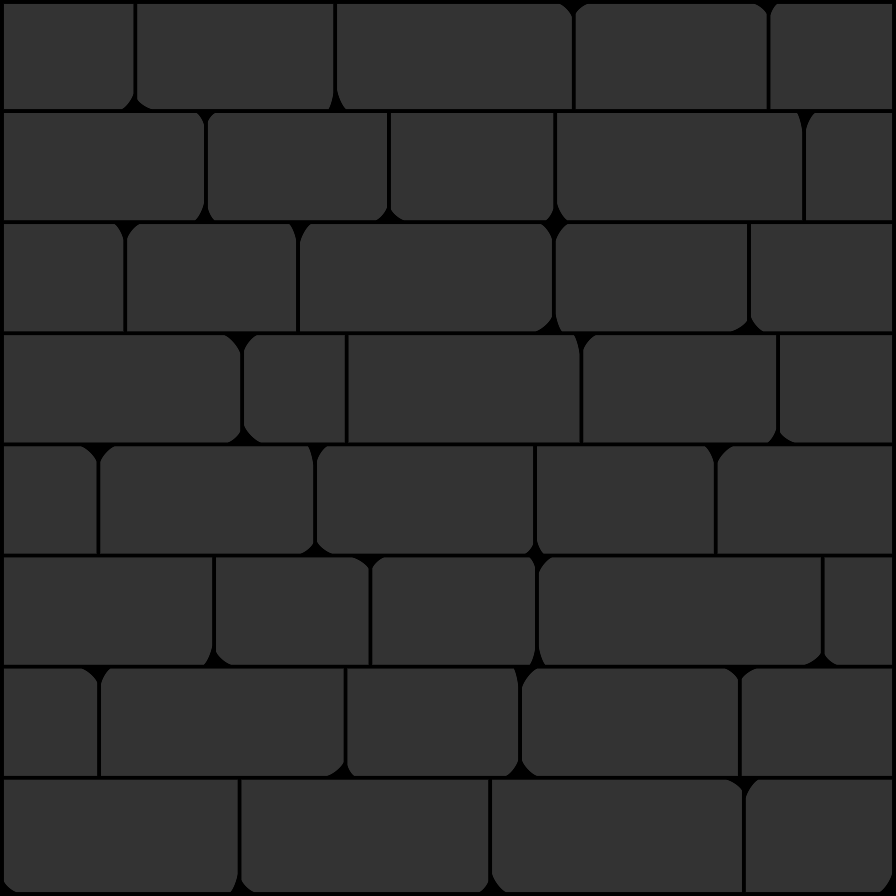
Give the GLSL for this pattern, as a three.js fragment shader.

```glsl
// Dark stone wall: eight courses of uneven blocks with black joints and chipped corners.
varying vec2 vUv;

const vec3 STONE = vec3(0.20);
const vec3 GROUT = vec3(0.0);
const float COURSES = 8.0;
const float COURSE_HEIGHT = 0.124;     // the lowest course takes the remainder
const float GAP = 0.0043;              // width of every joint
const int MAX_JOINTS = 4;
const float FIRST_JOINT = 0.18;
const float JOINT_SPACING = 0.22;
const float BASE_FIRST_JOINT = 0.20;   // the lowest course has fewer, longer blocks
const float BASE_SPACING = 0.325;
const float STAGGER = 0.035;           // opposite shift of alternate courses
const float JITTER = 0.06;
const vec2 CHIP_MIN = vec2(0.005, 0.010);
const vec2 CHIP_MAX = vec2(0.019, 0.022);
const float CHIP_CURVE = 1.35;         // 1 is a straight bevel, 2 is an ellipse
const float SEED = 3.7;

float hash(vec2 p) {
  return fract(sin(dot(p + SEED, vec2(127.1, 311.7))) * 43758.5);
}

float jointPosition(float course, float index) {
  bool isBase = course > COURSES - 1.5;
  float start = isBase ? BASE_FIRST_JOINT : FIRST_JOINT;
  float spacing = isBase ? BASE_SPACING : JOINT_SPACING;
  float shift = STAGGER * (mod(course, 2.0) * 2.0 - 1.0);
  float jitter = JITTER * (hash(vec2(index, course)) * 2.0 - 1.0);
  return start + spacing * index + shift + jitter;
}

// Most joints are chipped at one end, a few at both or neither.
bool isChipped(float course, float joint, float jointCount, bool atTop) {
  bool isBase = course > COURSES - 1.5;
  if (joint < 0.0 || joint > jointCount - 0.5) return isBase && !atTop;
  float pick = hash(vec2(joint + 17.0, course));
  return atTop ? pick < 0.45 : pick > 0.32 && pick < 0.94;
}

// Approximate signed distance to a bevelled corner, positive on the stone.
float chipDistance(vec2 inset, vec2 radius) {
  vec2 p = max(1.0 - inset / radius, 0.0001);
  vec2 powered = pow(p, vec2(CHIP_CURVE));
  float reach = pow(powered.x + powered.y, 1.0 / CHIP_CURVE);
  vec2 slope = pow(p / reach, vec2(CHIP_CURVE - 1.0)) / radius;
  return (1.0 - reach) / length(slope);
}

void main() {
  // Course, counted from the top
  float course = min(floor((1.0 - vUv.y) / COURSE_HEIGHT), COURSES - 1.0);
  bool isBase = course > COURSES - 1.5;
  float jointCount = isBase ? 3.0 : 4.0;
  float border = 0.5 * GAP;
  vec2 low = vec2(border, isBase ? border : 1.0 - (course + 1.0) * COURSE_HEIGHT);
  vec2 high = vec2(1.0 - border, min(1.0 - course * COURSE_HEIGHT, 1.0 - border));

  // Joints on either side of the block
  float leftJoint = -1.0;
  for (int i = 0; i < MAX_JOINTS; i++) {
    float index = float(i);
    if (index > jointCount - 0.5) break;
    float x = jointPosition(course, index);
    if (x <= vUv.x) {
      low.x = x;
      leftJoint = index;
    } else {
      high.x = min(high.x, x);
    }
  }

  // Block edges
  vec2 fromCentre = vUv - 0.5 * (low + high);
  vec2 inset = 0.5 * (high - low - GAP) - abs(fromCentre);
  float stone = min(inset.x, inset.y);

  // Chip in the nearest corner
  bool onRight = fromCentre.x > 0.0;
  bool atTop = fromCentre.y > 0.0;
  float joint = leftJoint + (onRight ? 1.0 : 0.0);
  if (isChipped(course, joint, jointCount, atTop)) {
    vec2 corner = vec2(joint + (onRight ? 31.0 : 47.0), course + (atTop ? 11.0 : 23.0));
    vec2 size = vec2(hash(corner), hash(corner + 5.3));
    stone = min(stone, chipDistance(inset, mix(CHIP_MIN, CHIP_MAX, size)));
  }

  float pixel = fwidth(vUv.y);
  float cover = smoothstep(-0.5 * pixel, 0.5 * pixel, stone);
  gl_FragColor = vec4(mix(GROUT, STONE, cover), 1.0);
}
```
